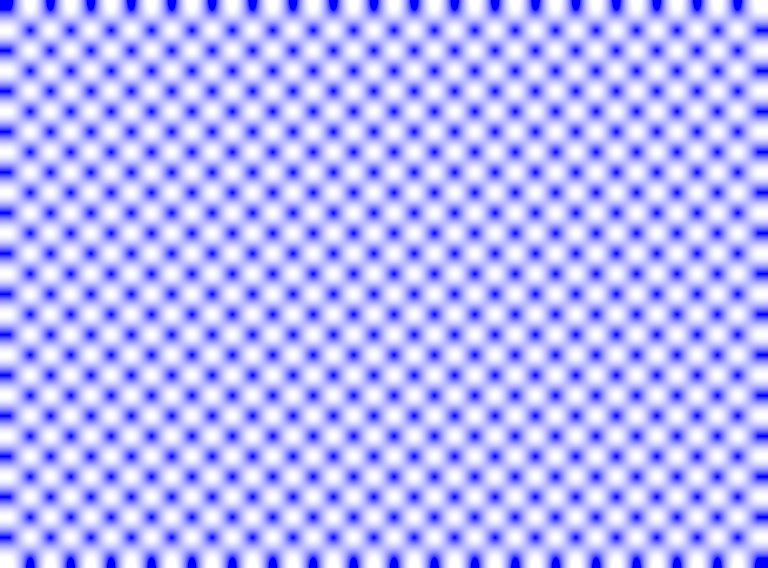
Reproduce this pattern procedurally as a WebGL 2 fragment shader.

```glsl
#version 300 es
precision highp float;
// A soft blue and white checkerboard of 38 by 28 cells.
// Alternating signs are blended along each axis by a cubic kernel, then
// multiplied, so that cells become round spots, blended in linear light.

uniform vec2 u_resolution;
out vec4 fragColor;

// Catmull-Rom weight at distance d, in cells
float cubicWeight(float d) {
    d = abs(d);
    if (d < 1.0) return (1.5 * d - 2.5) * d * d + 1.0;
    if (d < 2.0) return ((-0.5 * d + 2.5) * d - 4.0) * d + 2.0;
    return 0.0;
}

// Smooth wave through +1, -1, +1... at cell centres; border cells stay full
float alternating(float x, float cells) {
    float first = floor(x - 0.5) - 1.0;
    float sum = 0.0, total = 0.0;
    for (int k = 0; k < 4; k++) {
        float cell = first + float(k);
        if (cell < 0.0 || cell >= cells) continue;
        float weight = cubicWeight(x - 0.5 - cell);
        sum += weight * (1.0 - 2.0 * mod(cell, 2.0));
        total += weight;
    }
    return clamp(sum / total, -1.25, 1.25);
}

vec3 linearToSrgb(vec3 c) {
    return mix(12.92 * c, 1.055 * pow(c, vec3(1.0 / 2.4)) - 0.055, step(0.0031308, c));
}

void main() {
    vec2 uv = gl_FragCoord.xy / u_resolution;

    // The product of both waves is +1 on white cells and -1 on blue ones
    float checker = clamp(alternating(uv.x * 38.0, 38.0), -1.0, 1.0)
                  * alternating(uv.y * 28.0, 28.0);
    float whiteness = clamp(0.5 + 0.5 * checker, 0.0, 1.0);

    vec3 blue = vec3(0.0, 0.0, 1.0);
    vec3 white = vec3(1.0);
    fragColor = vec4(linearToSrgb(mix(blue, white, whiteness)), 1.0);
}
```
